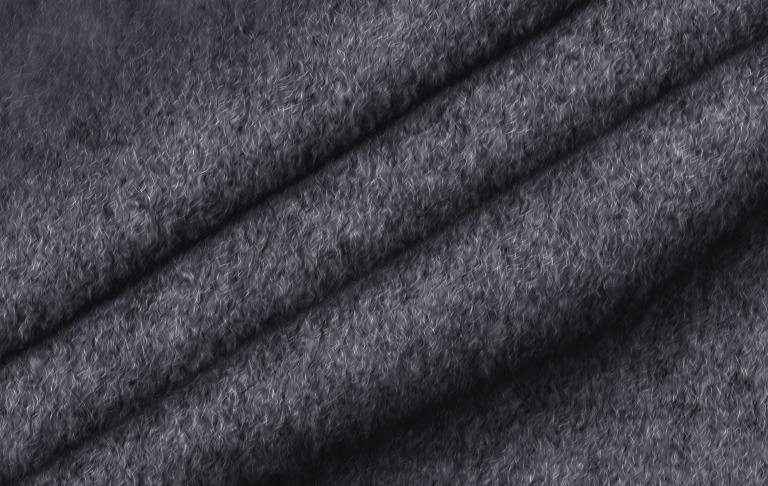
Reproduce this texture procedurally as a Shadertoy shader.

```glsl
#define AMBIENT 0.06
#define LIGHT 0.275
#define TINT vec3(0.0, 0.002, 0.034)
#define FUR_CONTRAST 1.05
#define HAIR_GLOW 0.17
#define HAIR_CELL 0.017
#define HAIR_WIDTH 0.0013
#define HAIR_LAYERS 6
#define LEAN 0.2
#define EDGE_FRAY 0.034

vec2 hash2(vec2 p) {
    vec3 q = fract(p.xyx * vec3(0.1031, 0.1030, 0.0973));
    q += dot(q, q.yzx + 33.33);
    return fract((q.xx + q.yz) * q.zy);
}

float cornerSlope(vec2 cell, vec2 corner, vec2 f) {
    return dot(hash2(cell + corner) * 2.0 - 1.0, f - corner);
}

float gradientNoise(vec2 p) {
    vec2 cell = floor(p), f = fract(p);
    vec2 u = f * f * f * (f * (f * 6.0 - 15.0) + 10.0);
    vec2 e = vec2(0.0, 1.0);
    return mix(mix(cornerSlope(cell, e.xx, f), cornerSlope(cell, e.yx, f), u.x),
               mix(cornerSlope(cell, e.xy, f), cornerSlope(cell, e.yy, f), u.x), u.y);
}

vec2 rotate(vec2 p, float angle) {
    float c = cos(angle), s = sin(angle);
    return vec2(c * p.x - s * p.y, s * p.x + c * p.y);
}

// Short bent hairs, light and dark, one per jittered cell in each layer
float hairs(vec2 p, float lean, float pixel) {
    float sum = 0.0;
    float width = max(HAIR_WIDTH, pixel * 0.5);
    for (int layer = 0; layer < HAIR_LAYERS; layer++) {
        vec2 shift = vec2(17.3, 9.7) * float(layer + 1);
        vec2 grid = p / HAIR_CELL + shift;
        for (int k = 0; k < 9; k++) {
            vec2 cell = floor(grid) + vec2(k % 3 - 1, k / 3 - 1);
            vec2 place = hash2(cell), kind = hash2(cell + 71.0);
            float shine = hash2(cell + 137.0).x * 1.5 - 0.5;
            vec2 q = (grid - cell - place) * HAIR_CELL;
            q = rotate(q, lean + (kind.x - 0.5) * 1.5);
            q.x += (kind.y - 0.5) * 45.0 * q.y * q.y;
            float reach = HAIR_CELL * mix(0.4, 0.95, kind.y);
            float taper = 1.0 - smoothstep(0.2 * reach, reach, abs(q.y));
            float line = 1.0 - smoothstep(0.2 * width, 1.5 * width, abs(q.x));
            sum += line * taper * shine * HAIR_WIDTH / width;
        }
    }
    return sum;
}

// Lit top side below the upper crease, shaded underside above the lower one
float foldLight(float fromUpper, float fromLower, float underside) {
    float top = mix(0.48, 1.0, smoothstep(0.0, 0.095, fromUpper));
    return top * smoothstep(-0.06, underside, fromLower);
}

void mainImage(out vec4 fragColor, in vec2 fragCoord) {
    vec2 p = fragCoord / iResolution.y;
    float pixel = 1.0 / iResolution.y;

    // Nap direction and stretched fur noise
    float lean = LEAN + 0.9 * gradientNoise(p * 8.0 + 3.0);
    vec2 nap = rotate(p, LEAN);
    nap += 0.020 * vec2(gradientNoise(p * 21.0), gradientNoise(p * 21.0 + 40.0));
    nap.x += 0.007 * gradientNoise(p * 55.0 + 60.0);
    float clouds = gradientNoise(p * 9.0 + 11.0);
    float tufts = gradientNoise(nap * vec2(40.0, 17.0));
    float strands = gradientNoise(nap * vec2(90.0, 36.0) + 5.0);
    float fibres = gradientNoise(nap * vec2(165.0, 75.0) + 9.0);

    // Signed heights above the three creases
    float fray = EDGE_FRAY * (tufts + strands + 0.7 * fibres);
    float bend = max(p.x - 1.1, 0.0);
    float high = p.y - 0.249 - 0.62 * p.x + 0.010 * gradientNoise(p * 5.0);
    float middle = p.y + 0.018 - 0.60 * p.x + 0.012 * gradientNoise(p * 5.0 + 8.0);
    float low = p.y + 0.25 - 0.46 * p.x - 0.48 * bend * bend;

    // Light on each fold, layered from the floor upward
    float backSlope = 1.0 - 0.36 * smoothstep(0.19, 0.40, high);
    float topFold = smoothstep(-0.03, 0.165, high + fray) * backSlope;
    float centreFold = foldLight(-high + fray, middle + fray, 0.17);
    float frontFold = foldLight(-middle + fray, low + fray - 0.02, 0.21);
    float ground = 0.92 * smoothstep(-0.03, 0.30, -low + fray);
    float light = mix(ground, frontFold, smoothstep(-0.02, 0.02, low));
    light = mix(light, centreFold, smoothstep(-0.007, 0.007, middle + 0.4 * fray));
    light = mix(light, topFold, smoothstep(-0.006, 0.006, high + 0.4 * fray));

    // Deep contact shadows
    float slit = (high + 0.35 * fray - 0.004) / 0.014;
    light *= 1.0 - 0.85 * exp(-slit * slit);
    float seam = (middle + 0.4 * fray - 0.006) / 0.013;
    light *= 1.0 - 0.4 * exp(-seam * seam);

    // Fur relief, softer toward the far corner
    float focus = 1.0 - 0.5 * smoothstep(0.28, 0.60, high);
    float relief = 0.40 * clouds + 0.45 * tufts;
    relief += focus * (0.60 * strands + 0.65 * fibres);
    float tone = AMBIENT + LIGHT * light * (1.0 + FUR_CONTRAST * relief);
    tone += HAIR_GLOW * focus * (0.08 + light) * (hairs(p, lean, pixel) - 0.08);

    fragColor = vec4(clamp(tone + TINT * smoothstep(0.0, 0.2, tone), 0.0, 1.0), 1.0);
}
```
